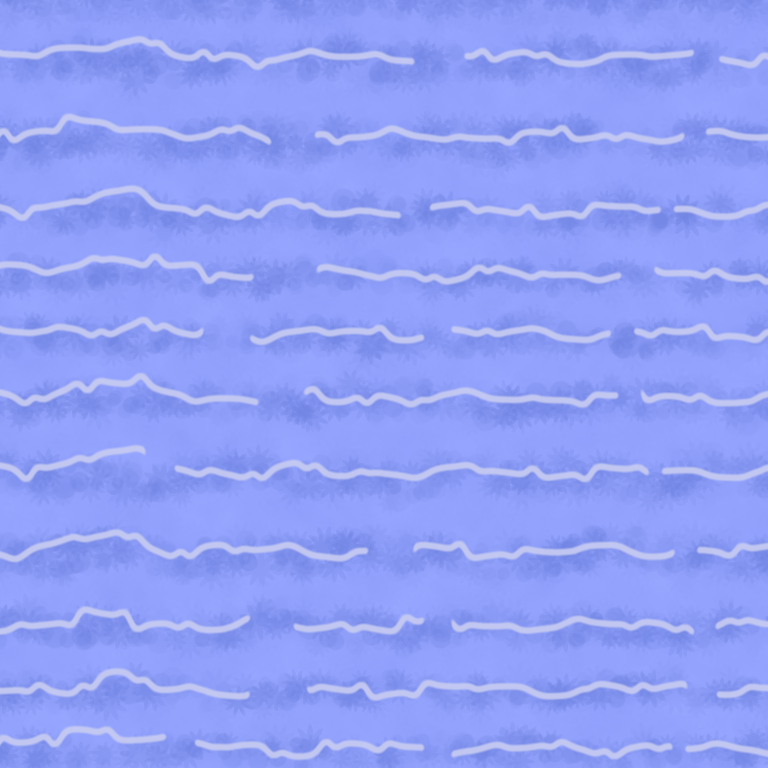
Reproduce this pattern procedurally as a WebGL 1 fragment shader.

```glsl
precision highp float;
// Eleven pale, broken, wavering strokes across a periwinkle watercolour ground.
// Strokes are layered sines with gaps; the darker bands behind them are built
// from overlapping translucent cellular blots, some round and some ragged.

uniform vec2 u_resolution;

const float TAU = 6.2831853;
const float LAST_ROW = 10.0;
const float ROW_STEP = 0.09;
const float FIRST_ROW = 0.081;
const float ROW_SWAY = 0.013;
const vec3 LIGHT_WASH = vec3(0.59, 0.65, 1.0);
const vec3 MID_WASH = vec3(0.555, 0.62, 0.985);
const vec3 DARK_WASH = vec3(0.43, 0.505, 0.875);
const vec3 STROKE = vec3(0.775, 0.795, 0.945);

float hash(vec2 p) {
  return fract(sin(dot(p, vec2(127.1, 311.7))) * 43758.55);
}

vec2 hash2(vec2 p) {
  return vec2(hash(p), hash(p + 57.3));
}

// Uneven row spacing, measured down from the top edge
float rowSway(float row) {
  return ROW_SWAY * cos(TAU / 6.0 * (row - 2.0));
}

float rowDepth(float row) {
  return FIRST_ROW + ROW_STEP * row + rowSway(row);
}

// Approximate inverse of rowDepth
float rowAt(float depth) {
  float guess = (depth - FIRST_ROW) / ROW_STEP;
  guess -= rowSway(guess) / ROW_STEP;
  return (depth - FIRST_ROW - rowSway(guess)) / ROW_STEP;
}

// Height of a stroke above its row: a hump near the left, then ripples
float wobble(float x, float row) {
  float phase = 40.0 * hash(vec2(row, 3.0));
  x += 0.007 * sin(x * 87.0 + phase);
  float hump = (x - 0.14) / 0.075;
  float rise = (0.008 + 0.019 * hash(vec2(row, 8.0))) * exp(-hump * hump);
  float burst = 0.5 + 0.5 * sin(x * 17.0 + phase * 2.1);
  float ripple = 0.0055 * sin(x * 29.0 + phase)
               + 0.0045 * sin(x * 61.0 + phase * 1.7)
               + 0.0045 * burst * sin(x * 137.0 + phase * 2.3);
  return rise + ripple * mix(1.15, 0.75, x);
}

// Distance inside a gap, zero outside it
float gapDepth(float x, float centre, float halfWidth) {
  return max(halfWidth - abs(x - centre), 0.0);
}

float strokeGap(float x, float row) {
  float left = 0.39 + 0.1 * cos(0.8 * row - 0.9) + 0.12 * cos(2.69 * row)
             - 0.2 * smoothstep(8.0, 9.0, row);
  float right = 0.865 + 0.055 * cos(0.75 * row);
  float size = hash(vec2(row, 21.0));
  float gap = gapDepth(x, left, mix(0.022, 0.046, size));
  gap = max(gap, gapDepth(x, right, mix(0.012, 0.026, size)));
  if (mod(row, 4.0) < 0.5 || row > 9.5) {
    gap = max(gap, gapDepth(x, 0.57, 0.022));
  }
  return gap;
}

float strokeDistance(vec2 p, float row) {
  float h = 0.0015;
  float slope = (wobble(p.x + h, row) - wobble(p.x - h, row)) / (2.0 * h);
  float rise = p.y - (1.0 - rowDepth(row)) - wobble(p.x, row);
  return length(vec2(strokeGap(p.x, row), rise / sqrt(1.0 + slope * slope)));
}

// Pigment strength: patchy bands along the rows and the top edge
float pigment(vec2 p) {
  float row = rowAt(1.0 - p.y);
  float patches = sin(p.x * 19.0 + 2.0 * sin(p.y * 33.0))
                + sin(p.x * 41.0 - p.y * 57.0 + sin(p.x * 13.0));
  float band = cos(TAU * (row - 0.06)) + 0.32 * patches;
  float top = 1.0 - smoothstep(-0.75, -0.4, row);
  return max(smoothstep(-0.35, 1.25, band), 0.8 * top);
}

// Opacity left over after one layer of translucent blots
float blotLayer(vec2 p, float layer) {
  float cells = 25.0 + 3.0 * layer;
  vec2 q = p * cells + layer * 7.31;
  float clear = 1.0;
  for (int j = -1; j <= 1; j++) {
    for (int i = -1; i <= 1; i++) {
      vec2 cell = floor(q) + vec2(float(i), float(j));
      vec2 centre = cell + hash2(cell + layer * 17.0);
      vec2 offset = q - centre;
      float size = hash(cell + layer * 31.0 + 5.0);
      float ragged = step(0.6, size) * 0.3;
      float spikes = sin(atan(offset.y, offset.x + 0.0001) * 9.0 + size * 90.0);
      float radius = mix(0.26, 0.52, size) * (1.0 + ragged * (spikes - 0.3));
      float cover = 1.0 - smoothstep(-0.05, 0.05, length(offset) - radius);
      float ink = pigment((centre - layer * 7.31) / cells);
      clear *= 1.0 - cover * (0.015 + 0.23 * ink);
    }
  }
  return clear;
}

void main() {
  vec2 p = gl_FragCoord.xy / u_resolution;
  float cloud = 0.5 + 0.25 * (sin(p.x * 23.0 + 3.0 * sin(p.y * 17.0))
                            + sin(p.y * 47.0 + 2.0 * sin(p.x * 29.0)));
  vec3 colour = mix(LIGHT_WASH, MID_WASH, cloud * 0.6);

  // Soft wash, then blots
  float clear = 1.0 - 0.18 * pigment(p);
  for (int k = 0; k < 5; k++) clear *= blotLayer(p, float(k));
  colour = mix(DARK_WASH, colour, clear);

  // Soft-edged stroke of the nearest row
  float row = clamp(floor(rowAt(1.0 - p.y) + 0.5), 0.0, LAST_ROW);
  float soft = max(0.0022, 0.75 / u_resolution.y);
  float d = strokeDistance(p, row);
  float line = 1.0 - smoothstep(0.0042 - soft, 0.0042 + soft, d);
  gl_FragColor = vec4(mix(colour, STROKE, 0.93 * line), 1.0);
}
```
